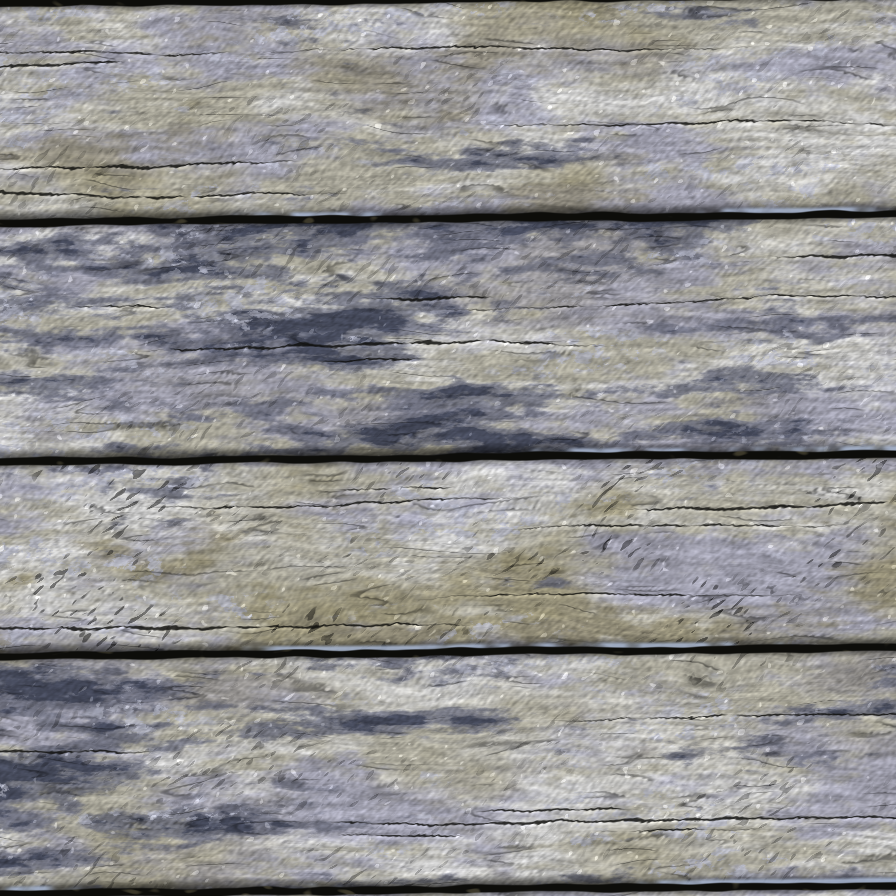
Reproduce this texture procedurally as a WebGL 1 fragment shader.

```glsl
precision highp float;
// Four weathered, stained deck planks laid horizontally with dark gaps between them.
uniform vec2 u_resolution;

// Layout, measured downward from the top edge
const vec4 SEAMS = vec4(0.244, 0.511, 0.728, 0.993);
const float TILT = 0.009;
const float GAP_HALF = 0.0042;
const float CRACK_HALF = 0.0019;
const int CRACKS = 6;
// Per-plank wear, top plank first
const vec4 STAIN_BIAS = vec4(-0.14, 0.17, -0.26, 0.13);
const vec4 STAIN_CENTER = vec4(0.40, 0.42, 0.15, 0.12);
const vec4 MOSS_AMOUNT = vec4(0.55, 0.25, 0.70, 0.35);
const vec4 FLAKE_AMOUNT = vec4(0.40, 0.40, 0.85, 0.55);
const float FIBRE_DEPTH = 0.24;
const float GRIT_DEPTH = 0.20;

const vec3 PALE = vec3(0.79, 0.79, 0.79);
const vec3 TAN = vec3(0.65, 0.64, 0.59);
const vec3 BLUE_GREY = vec3(0.60, 0.60, 0.67);
const vec3 MOSS = vec3(0.52, 0.49, 0.36);
const vec3 SLATE = vec3(0.39, 0.40, 0.46);
const vec3 INK = vec3(0.22, 0.24, 0.31);
const vec3 FROST = vec3(0.70, 0.76, 0.87);
const vec3 LICHEN = vec3(0.68, 0.69, 0.75);
const vec3 CREVICE = vec3(0.05, 0.05, 0.04);
const mat2 TURN = mat2(0.8, 0.6, -0.6, 0.8);

vec2 hash2(vec2 c) {
  vec3 q = fract(c.xyx * vec3(0.1031, 0.1030, 0.0973));
  q += dot(q, q.yzx + 33.33);
  return fract((q.xx + q.yz) * q.zy);
}

float corner(vec2 cell, vec2 offset) {
  return dot(hash2(cell) * 2.0 - 1.0, offset);
}

// Gradient noise, roughly -0.7 to 0.7
float noise(vec2 p) {
  vec2 i = floor(p), f = fract(p);
  vec2 u = f * f * f * (f * (f * 6.0 - 15.0) + 10.0);
  vec2 e = vec2(1.0, 0.0);
  return mix(mix(corner(i, f), corner(i + e, f - e), u.x),
             mix(corner(i + e.yx, f - e.yx), corner(i + e.xx, f - e.xx), u.x), u.y);
}

// Octaves are turned so that their lattices never line up
float fbm(vec2 p) {
  float sum = 0.0, amp = 1.0;
  for (int i = 0; i < 5; i++) {
    p = TURN * p * 2.03 + 17.3;
    sum += amp * noise(p * 0.5);
    amp *= 0.55;
  }
  return sum;
}

float pick(vec4 values, float id) {
  return dot(values, vec4(equal(vec4(id), vec4(0.0, 1.0, 2.0, 3.0))));
}

void main() {
  vec2 p = gl_FragCoord.xy / u_resolution;
  float px = 1.0 / u_resolution.y, x = p.x;
  float v = 1.0 - p.y + TILT * (x - 0.5) + 0.002 * noise(vec2(x * 9.0, 4.5));
  // Plank index and distances to the seams on either side
  float id = 0.0, above = v + 0.001, below = 1.0;
  for (int i = 0; i < 4; i++) {
    float d = v - SEAMS[i];
    id += step(0.0, d);
    if (d > 0.0) above = min(above, d);
    else below = min(below, -d);
  }
  vec2 q = vec2(x, v) + id * vec2(5.3, 3.7);
  vec2 g = q + vec2(0.0, 0.022 * noise(q * vec2(4.0, 11.0)) + 0.008 * noise(q * vec2(15.0, 28.0)));

  // Base tones
  float streak = fbm(g * vec2(5.0, 45.0) + 11.0);
  float mottle = fbm(q * vec2(26.0, 64.0) + 5.0);
  float tone = 0.7 * fbm(q * vec2(3.0, 9.0)) + 0.5 * streak + 0.35 * mottle;
  vec3 col = mix(TAN, PALE, smoothstep(-0.30, 0.32, tone));
  float cool = fbm(q * vec2(3.5, 12.0) + 31.0) + 0.3 * mottle;
  col = mix(col, BLUE_GREY, 0.85 * smoothstep(-0.15, 0.28, cool));
  float moss = fbm(q * vec2(4.0, 8.0) + 53.0) + 0.3 * streak + 0.3 * mottle;
  col = mix(col, MOSS, pick(MOSS_AMOUNT, id) * smoothstep(-0.05, 0.45, moss));

  // Damp stains drawn out along the grain, with ragged edges and lichen
  float damp = fbm(q * vec2(2.3, 14.0) + 71.0) + 0.25 * streak + 0.30 * mottle
             + pick(STAIN_BIAS, id) - 0.55 * abs(x - pick(STAIN_CENTER, id));
  col = mix(col, SLATE, 0.80 * smoothstep(0.0, 0.22, damp));
  col = mix(col, INK, 0.80 * smoothstep(0.26, 0.40, damp));
  float crust = smoothstep(0.05, 0.22, fbm(q * vec2(45.0, 75.0)))
              * smoothstep(0.08, 0.35, fbm(q * vec2(5.0, 16.0) + 91.0));
  col = mix(col, LICHEN, 0.75 * crust);

  // Fibres, thin checks, grit, flakes and pale specks
  float fibre = fbm(g * vec2(16.0, 130.0));
  float grit = noise(TURN * q * vec2(150.0, 250.0)) + noise(TURN * g * vec2(90.0, 310.0));
  col *= 1.0 + FIBRE_DEPTH * fibre + GRIT_DEPTH * grit;
  float worn = smoothstep(-0.20, 0.30, fbm(q * vec2(5.0, 9.0) + 23.0));
  float flake = smoothstep(0.20, 0.32, noise(TURN * g * vec2(50.0, 170.0)) + 0.2 * grit);
  float check = smoothstep(0.07, 0.0, abs(noise(g * vec2(9.0, 75.0) + 3.0) + 0.05 * grit))
              * smoothstep(0.05, 0.25, noise(g * vec2(14.0, 38.0) + 8.0));
  col *= 1.0 - 0.55 * pick(FLAKE_AMOUNT, id) * flake * worn - 0.32 * check;
  col += 0.16 * smoothstep(0.36, 0.46, noise(TURN * q * vec2(85.0, 130.0) + 9.0));

  // Long tapering cracks with a pale lower lip
  for (int k = 0; k < CRACKS; k++) {
    vec2 seed = vec2(id * 9.0 + float(k), 41.0), at = hash2(seed), size = hash2(seed + 60.0);
    float along = (x - at.x) / (0.06 + 0.38 * size.x * size.x);
    float width = CRACK_HALF * (0.3 + 0.7 * size.y) * max(1.0 - along * along, 0.0);
    width *= max(0.75 + 1.5 * noise(vec2(x * 45.0, seed.x + 0.4)), 0.0);
    float d = above - (above + below) * (0.10 + 0.80 * at.y) + 0.014 * noise(vec2(x * 4.0, seed.x + 0.5))
            + 0.004 * noise(vec2(x * 28.0, seed.x + 0.3)) + 0.0015 * grit;
    float cover = clamp(2.0 * width / px, 0.0, 1.0);
    float line = cover * (1.0 - smoothstep(max(width - px, 0.0), width + px, abs(d)));
    float lip = cover * smoothstep(0.0, 0.002, d) * (1.0 - smoothstep(0.002, 0.006, d));
    col = mix(col * (1.0 + 0.14 * lip), CREVICE, 0.82 * line);
  }

  // Rounded plank edges, patches of frost and the gaps
  col *= mix(0.42, 1.0, smoothstep(0.003, 0.018, below)) * mix(0.68, 1.0, smoothstep(0.003, 0.011, above));
  float frost = smoothstep(0.02, 0.25, noise(vec2(x * 4.0, id * 3.0 + 0.4)) + 0.3 * noise(q * 45.0));
  col = mix(col, FROST, 0.8 * frost * (1.0 - smoothstep(0.006, 0.011, below)));
  float gapHalf = GAP_HALF * (1.0 + 0.7 * noise(vec2(x * 24.0, id + 0.5)));
  float gap = 1.0 - smoothstep(gapHalf - px, gapHalf + px, min(above, below));
  col = mix(col, mix(CREVICE, MOSS * 0.6, 0.7 * smoothstep(0.28, 0.5, noise(p * vec2(42.0, 90.0)))), gap);
  gl_FragColor = vec4(clamp(col, 0.0, 1.0), 1.0);
}
```
